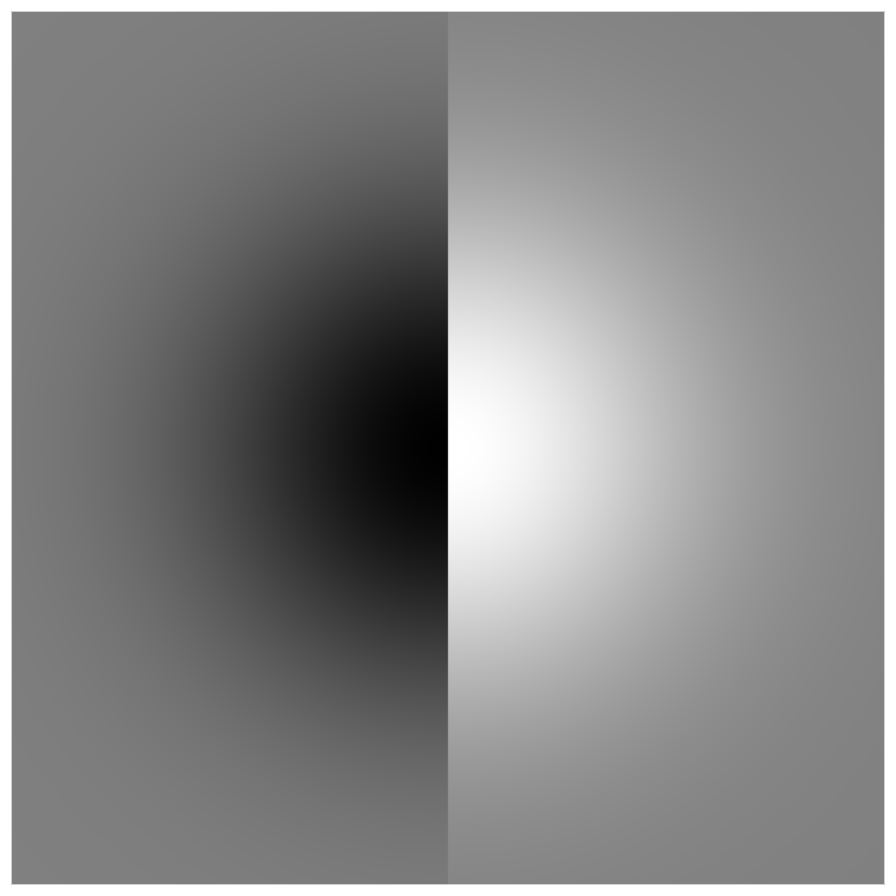
This background is drawn by a three.js fragment shader. Its source:

```glsl
#define MARGIN 0.013
#define SIGMA 0.195
#define MID_GREY 0.502
#define CONTRAST 0.5
#define SOFTNESS 0.001
#define FRAME_COLOR vec3(1.0)

varying vec2 vUv;

// Signed distance to a centred square, negative inside
float squareDistance(vec2 p, float halfSize) {
  vec2 d = abs(p) - halfSize;
  return max(d.x, d.y);
}

// Round bell-shaped falloff, 1 at the centre
float gaussian(vec2 p, float sigma) {
  return exp(-dot(p, p) / (2.0 * sigma * sigma));
}

void main() {
  vec2 p = vUv - 0.5;

  // Dark half on the left, bright half on the right
  float side = 2.0 * smoothstep(-SOFTNESS, SOFTNESS, p.x) - 1.0;
  float grey = clamp(MID_GREY + CONTRAST * side * gaussian(p, SIGMA), 0.0, 1.0);

  // White frame around the panel
  float frame = smoothstep(-SOFTNESS, SOFTNESS, squareDistance(p, 0.5 - MARGIN));
  gl_FragColor = vec4(mix(vec3(grey), FRAME_COLOR, frame), 1.0);
}
```
